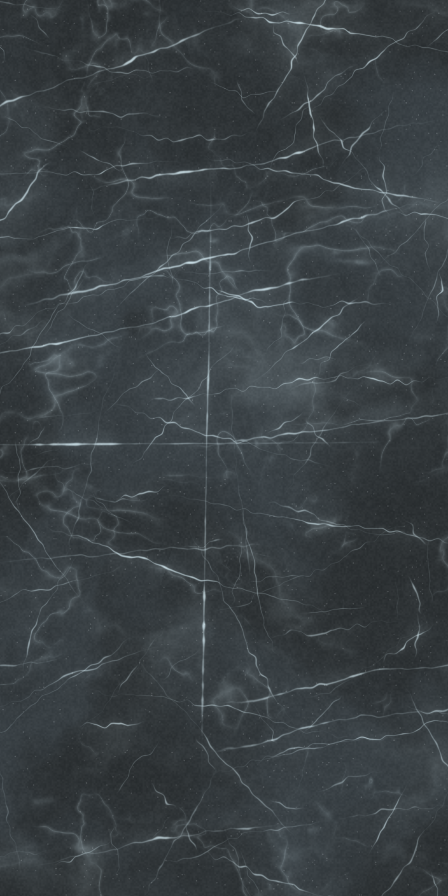
Reproduce this texture procedurally as a WebGL 2 fragment shader.

```glsl
#version 300 es
precision highp float;
uniform vec2 u_resolution;
out vec4 fragColor;

float hash(vec2 p) {
    vec3 q = fract(p.xyx * vec3(0.1031, 0.1030, 0.0973));
    q += dot(q, q.yzx + 33.33);
    return fract((q.x + q.y) * q.z);
}

vec4 hash4(float n) {
    return vec4(hash(vec2(n, 1.7)), hash(vec2(n, 12.3)), hash(vec2(n, 25.1)), hash(vec2(n, 38.9)));
}

float noise(vec2 p) {
    vec2 i = floor(p), f = fract(p);
    f = f * f * (3.0 - 2.0 * f);
    return mix(mix(hash(i), hash(i + vec2(1, 0)), f.x),
               mix(hash(i + vec2(0, 1)), hash(i + vec2(1, 1)), f.x), f.y);
}

float fbm(vec2 p) {
    float sum = 0.0, amp = 0.5;
    for (int i = 0; i < 5; i++) {
        sum += amp * noise(p);
        p = mat2(0.8, 0.6, -0.6, 0.8) * p * 2.03 + 17.3;
        amp *= 0.5;
    }
    return sum / 0.97;
}

// Tapered crack with a jagged path, beaded brightness and a lopsided halo
float vein(vec2 p, vec2 centre, float angle, float halfLength, float width, float bend, float seed) {
    vec2 dir = vec2(cos(angle), sin(angle));
    vec2 d = p - centre;
    float along = dot(d, dir);
    float across = dot(d, vec2(-dir.y, dir.x));
    if (abs(along) > halfLength || abs(across) > 0.13) return 0.0;
    across += bend * (0.08 * (noise(vec2(along * 3.5, seed)) - 0.5)
                    + 0.022 * (noise(vec2(along * 17.0, seed + 7.0)) - 0.5)
                    + 0.016 * (noise(vec2(along * 55.0, seed + 13.0)) - 0.5));
    float taper = smoothstep(1.0, 0.3, abs(along) / halfLength);
    float stretches = smoothstep(0.35, 0.8, noise(vec2(along * 10.0, seed + 21.0)));
    float beads = noise(vec2(along * 60.0, seed + 29.0));
    float patchy = 0.10 + 0.22 * beads + 1.5 * stretches * (0.2 + 1.2 * beads * beads);
    float drawn = max(width * (0.7 + 0.25 * patchy), 0.38 / u_resolution.x);
    float core = exp(-across * across / (drawn * drawn));
    float side = noise(vec2(along * 6.0, seed + 37.0)) < 0.5 ? 1.0 : -1.0;
    float halo = 0.12 * stretches * exp(-abs(across) / (across * side > 0.0 ? 0.022 : 0.007));
    return taper * (patchy * core + halo);
}

// Bright crest along the middle level of a rough noise field
float crest(vec2 p, float width) {
    float level = noise(p) * 0.66 + noise(p * 2.1 + 5.0) * 0.24 + noise(p * 6.3 + 8.0) * 0.10;
    return exp(-abs(level - 0.5) / width);
}

void main() {
    vec2 p = gl_FragCoord.xy / u_resolution.x;
    float height = u_resolution.y / u_resolution.x;
    vec2 warp = vec2(fbm(p * 3.0 + 4.0), fbm(p * 3.0 + 31.0)) - 0.5;

    // Cloudy dark ground
    float cloud = fbm(p * vec2(3.4, 3.0) + warp * 1.8 + 9.0);
    vec2 hazeOffset = (p - vec2(0.62, height * 0.47)) / vec2(0.12, 0.26);
    cloud += 0.12 * exp(-dot(hazeOffset, hazeOffset));
    vec3 colour = mix(vec3(0.172, 0.190, 0.199), vec3(0.226, 0.255, 0.273), smoothstep(0.3, 0.82, cloud));

    // Smoky wisps and a fine broken network
    float wispMask = smoothstep(0.45, 0.72, fbm(p * 4.2 + 51.0));
    float light = 0.10 * wispMask * crest(p * vec2(2.6, 4.2) + warp * 1.4 + 2.0, 0.055);
    float netMask = smoothstep(0.42, 0.68, fbm(p * 7.0 + 73.0));
    light += 0.17 * netMask * crest(p * vec2(3.0, 6.0) + warp + 40.0, 0.012);
    light += 0.15 * netMask * crest(p * vec2(9.0, 7.0) + warp * 1.5 + 60.0, 0.014);

    // Long bright veins, gently rising to the right
    for (int i = 0; i < 9; i++) {
        float n = float(i);
        vec4 h = hash4(n + 3.0);
        vec2 centre = vec2(0.2 + 0.65 * h.x, height * (n + 0.2 + 0.6 * h.y) / 9.0);
        light += (0.45 + 0.6 * h.w) * vein(p, centre, mix(0.03, 0.36, h.z), 0.3 + 0.3 * h.w, 0.0022, 0.4, n * 3.1);
    }

    // Thin shallow cracks
    for (int i = 0; i < 36; i++) {
        float n = float(i);
        vec4 h = hash4(n + 120.0);
        vec2 centre = vec2(h.x, height * (n + h.y) / 36.0);
        light += (0.13 + 0.5 * h.w * h.w) * vein(p, centre, mix(-0.35, 0.5, h.z), 0.08 + 0.32 * h.w, 0.0017, 0.7, n * 2.3 + 50.0);
    }

    // Steep and diagonal cracks leaning both ways
    for (int i = 0; i < 36; i++) {
        float n = float(i);
        vec4 h = hash4(n + 260.0);
        vec2 centre = vec2(h.x, height * (n + h.y) / 36.0);
        float lean = mix(0.6, 1.5, h.z) * (hash(vec2(n, 77.0)) < 0.6 ? 1.0 : -1.0);
        light += (0.12 + 0.42 * h.w * h.w) * vein(p, centre, lean, 0.07 + 0.25 * h.y, 0.0017, 0.55, n * 1.9 + 110.0);
    }

    // Short splinters in every direction
    for (int i = 0; i < 60; i++) {
        float n = float(i);
        vec4 h = hash4(n + 430.0);
        vec2 centre = vec2(h.x, height * (n + h.y) / 60.0);
        light += (0.2 + 0.5 * h.w * h.w) * vein(p, centre, 3.14 * h.z, 0.03 + 0.07 * h.w, 0.0017, 0.9, n * 2.7 + 300.0);
    }

    // Two nearly straight fractures crossing the slab
    light += 0.55 * vein(p, vec2(0.46, height * 0.46), 1.556, 0.72, 0.0022, 0.05, 201.0);
    light += 0.55 * vein(p, vec2(0.32, height * 0.505), 0.004, 0.56, 0.0022, 0.04, 219.0);

    colour += vec3(0.62, 0.68, 0.695) * (1.0 - exp(-1.6 * light));

    // Mineral dust and fine grain
    vec2 cell = floor(p * 220.0);
    vec2 spot = fract(p * 220.0) - 0.5;
    float dust = step(0.98, hash(cell + 5.0)) * smoothstep(0.6, 0.1, length(spot));
    colour += 0.12 * dust * hash(cell + 91.0);
    colour += 0.034 * (noise(p * 256.0) - 0.5) + 0.014 * (noise(p * 90.0) - 0.5);
    fragColor = vec4(colour, 1.0);
}
```
